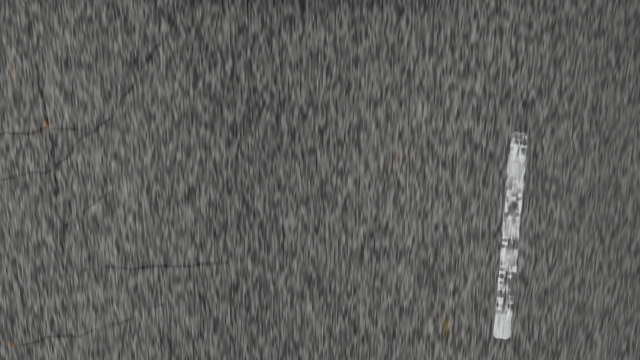
Give the GLSL for this texture, as a WebGL 2 fragment shader.

```glsl
#version 300 es
precision highp float;
// Worn asphalt seen from above, with a faded lane dash, hairline cracks and leaves.
// Columns of stretched noise, fanned out by perspective, form the streaky grain;
// soft blobs shade it, and distance functions place the dash, cracks and leaves.

#define BASE_TONE 0.358
#define GRAIN_CONTRAST 0.385
#define GRAIN_SCALE vec2(245.0, 46.0)
#define FAN_CENTRE 0.82
#define FAN_RATE 0.14
#define CRACK_WIDTH 0.0050
#define CRACK_DEPTH 0.12
#define DASH_FOOT vec2(1.393, 0.060)
#define DASH_HEAD vec2(1.443, 0.632)
#define DASH_HALF_WIDTH 0.0235
#define PAINT_COLOUR vec3(0.74, 0.75, 0.75)

uniform vec2 u_resolution;
out vec4 outColour;

float hash(vec2 p) {
    vec3 q = fract(vec3(p.xyx) * 0.1031);
    q += dot(q, q.yzx + 33.33);
    return fract((q.x + q.y) * q.z);
}

float noise(vec2 p) {
    vec2 cell = floor(p), f = fract(p);
    f = f * f * (3.0 - 2.0 * f);
    float low = mix(hash(cell), hash(cell + vec2(1, 0)), f.x);
    float high = mix(hash(cell + vec2(0, 1)), hash(cell + 1.0), f.x);
    return mix(low, high, f.y);
}

float fbm(vec2 p) {
    float sum = 0.0, weight = 0.5;
    for (int i = 0; i < 4; i++) {
        sum += weight * noise(p);
        p = p * 2.03 + 17.1;
        weight *= 0.5;
    }
    return sum;
}

// Soft elliptical spot, 1 at its centre
float blob(vec2 p, vec2 centre, vec2 radius) {
    vec2 d = (p - centre) / radius;
    return exp(-dot(d, d));
}

float segmentDistance(vec2 p, vec2 a, vec2 b) {
    vec2 ab = b - a;
    return length(p - a - ab * clamp(dot(p - a, ab) / dot(ab, ab), 0.0, 1.0));
}

// Dark lines on the left: steep ones first, then flatter, fainter ones
float cracks(vec2 p) {
    vec4 lines[10] = vec4[10](
        vec4(0.07, 0.97, 0.15, 0.56), vec4(0.15, 0.56, 0.18, 0.25),
        vec4(0.00, 0.50, 0.14, 0.53), vec4(0.14, 0.53, 0.31, 0.68),
        vec4(0.31, 0.68, 0.44, 0.88), vec4(0.17, 0.37, 0.32, 0.47),
        vec4(0.24, 0.25, 0.63, 0.27), vec4(0.04, 0.04, 0.28, 0.08),
        vec4(0.28, 0.08, 0.45, 0.15), vec4(0.00, 0.63, 0.22, 0.64));
    vec2 bent = p + 0.035 * (vec2(fbm(p * 14.0), fbm(p * 14.0 + 50.0)) - 0.47);
    float cover = 0.0;
    for (int i = 0; i < 10; i++) {
        float d = segmentDistance(bent, lines[i].xy, lines[i].zw) / CRACK_WIDTH;
        cover = max(cover, (i < 2 ? 1.0 : 0.65) * exp(-d * d));
    }
    return cover * smoothstep(0.0, 0.7, noise(p * 23.0));
}

// One column of streaks, shifted so that neighbours do not line up
float streakColumn(float column, float y) {
    return noise(vec2(column + 0.0, y + 40.0 * hash(vec2(column, 5.0))));
}

float streaks(vec2 q) {
    float column = floor(q.x), f = fract(q.x);
    return mix(streakColumn(column, q.y), streakColumn(column + 1.0, q.y), f * f * (3.0 - 2.0 * f)) - 0.5;
}

// Streaks run along lines that spread apart towards the top
float grain(vec2 road) {
    vec2 q = road * GRAIN_SCALE;
    q.x += 0.8 * noise(road * vec2(30.0, 18.0));
    return 0.62 * streaks(q) + 0.36 * streaks(q * vec2(0.63, 0.8) + 91.0);
}

// Broad light and dark areas
float shading(vec2 p) {
    float tone = BASE_TONE + 0.045 * (fbm(p * vec2(5.0, 3.0)) - 0.47);
    tone += 0.028 * blob(p, vec2(0.15, 0.40), vec2(0.42, 0.70));
    tone += 0.018 * blob(p, vec2(1.15, 0.35), vec2(0.25, 0.55));
    tone -= 0.034 * blob(p, vec2(0.70, 0.75), vec2(0.16, 0.55));
    tone -= 0.090 * blob(p, vec2(0.88, 1.03), vec2(0.40, 0.07));
    tone -= 0.014 * blob(p, vec2(1.78, 0.70), vec2(0.25, 0.50));
    tone -= 0.050 * blob(p, vec2(0.873, 0.549), vec2(0.018, 0.014));
    return tone - 0.040 * blob(p, vec2(0.37, 0.83), vec2(0.04, 0.02));
}

// Paint cover of the lane dash: rounded bar with bands rubbed away
float dashPaint(vec2 p, float streak) {
    vec2 axis = DASH_HEAD - DASH_FOOT;
    float len = length(axis);
    vec2 along = axis / len, rel = p - DASH_FOOT;
    vec2 q = vec2(dot(rel, vec2(along.y, -along.x)), dot(rel, along));
    float t = q.y / len;
    float ragged = 0.006 * (noise(p * vec2(90.0, 55.0)) - 0.5);
    vec2 d = abs(q - vec2(0.0, 0.5 * len)) - vec2(DASH_HALF_WIDTH, 0.5 * len) + 0.012;
    float edge = length(max(d, 0.0)) + min(max(d.x, d.y), 0.0) - 0.012 + ragged;
    float soft = max(0.003, 0.8 / u_resolution.y);
    vec2 band = vec2(0.0, t);
    float wear = blob(band, vec2(0.0, 0.20), vec2(1.0, 0.08)) + 0.7 * blob(band, vec2(0.0, 0.31), vec2(1.0, 0.05));
    wear += blob(band, vec2(0.0, 0.46), vec2(1.0, 0.03)) + 0.8 * blob(band, vec2(0.0, 0.66), vec2(1.0, 0.08));
    wear += 0.8 * blob(band, vec2(0.0, 0.95), vec2(1.0, 0.06)) + 0.15 * smoothstep(0.10, 0.25, t);
    float rub = 0.6 * noise(q * vec2(60.0, 110.0) + 7.0) + 0.4 * noise(q * vec2(150.0, 70.0));
    float cover = 1.0 - wear * smoothstep(0.2, 0.7, rub - 0.5 * streak);
    return smoothstep(soft, -soft, edge) * clamp(cover, 0.1, 1.0);
}

void main() {
    vec2 p = gl_FragCoord.xy / u_resolution.y;
    p.x += 0.5 * (16.0 / 9.0 - u_resolution.x / u_resolution.y);
    vec2 road = vec2((p.x - FAN_CENTRE) / (1.0 + FAN_RATE * (p.y - 0.5)) + 2.0, p.y);
    float streak = grain(road);
    float contrast = GRAIN_CONTRAST * (1.0 - 0.25 * smoothstep(1.3, 1.7, p.x));
    float tone = shading(p) + contrast * streak - CRACK_DEPTH * cracks(p);
    vec3 colour = tone * vec3(1.005, 1.0, 0.99);

    // Fallen leaves
    float orange = blob(p, vec2(0.127, 0.653), vec2(0.009, 0.011)) + 0.4 * blob(p, vec2(0.035, 0.803), vec2(0.007, 0.02));
    orange += 0.4 * blob(p, vec2(1.106, 0.56), vec2(0.009, 0.015)) + 0.6 * blob(p, vec2(0.032, 0.042), vec2(0.012, 0.009));
    float brown = blob(p, vec2(1.238, 0.093), vec2(0.012, 0.028));
    colour += orange * vec3(0.15, 0.03, -0.05) + brown * vec3(0.04, 0.0, -0.09);

    colour = mix(colour, PAINT_COLOUR + 0.2 * streak, dashPaint(p, streak));
    outColour = vec4(clamp(colour, 0.0, 1.0), 1.0);
}
```
